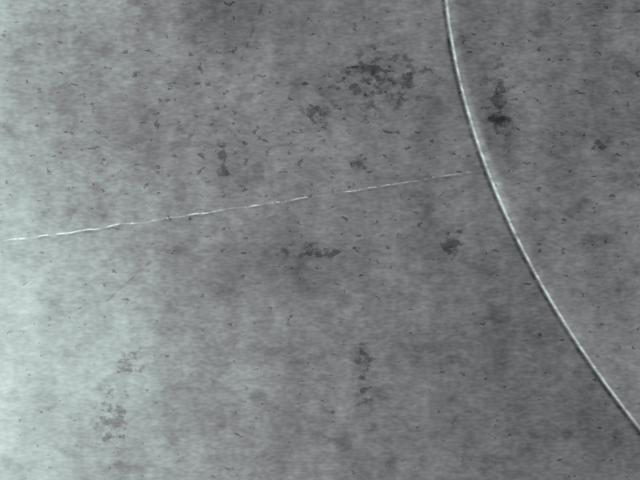
Write a WebGL 2 fragment shader that draws this texture.

```glsl
#version 300 es
precision highp float;
// Worn grey sheet with a curved raised seam, a thin pale scratch and speckled stains.

uniform vec2 u_resolution;
out vec4 fragColor;

// Stains as centre.xy and radii.zw, in units of canvas height
const vec4 STAINS[11] = vec4[11](
  vec4(0.79, 0.835, 0.095, 0.06), vec4(0.665, 0.765, 0.035, 0.03),
  vec4(0.747, 0.652, 0.018, 0.02), vec4(0.467, 0.66, 0.015, 0.06),
  vec4(0.66, 0.479, 0.07, 0.016), vec4(0.274, 0.25, 0.03, 0.03),
  vec4(0.235, 0.125, 0.035, 0.06), vec4(0.76, 0.22, 0.022, 0.07),
  vec4(1.267, 0.70, 0.03, 0.014), vec4(1.042, 0.78, 0.03, 0.09),
  vec4(0.946, 0.49, 0.025, 0.035));

vec2 hashGradient(vec2 cell) {
  vec3 q = fract(cell.xyx * vec3(0.1031, 0.1030, 0.0973));
  q += dot(q, q.yzx + 33.33);
  float angle = 6.2832 * fract((q.x + q.y) * q.z);
  return vec2(cos(angle), sin(angle));
}

float gradientNoise(vec2 p) {
  vec2 i = floor(p), f = fract(p);
  vec2 w = f * f * f * (f * (f * 6.0 - 15.0) + 10.0);
  vec2 e = vec2(0.0, 1.0);
  float a = dot(hashGradient(i), f);
  float b = dot(hashGradient(i + e.yx), f - e.yx);
  float c = dot(hashGradient(i + e.xy), f - e.xy);
  float d = dot(hashGradient(i + e.yy), f - e.yy);
  return mix(mix(a, b, w.x), mix(c, d, w.x), w.y);
}

float fbm(vec2 p) {
  float sum = 0.0, amplitude = 0.6;
  for (int k = 0; k < 4; k++) {
    sum += amplitude * gradientNoise(p);
    p = mat2(1.6, 1.2, -1.2, 1.6) * p + 7.3;
    amplitude *= 0.55;
  }
  return sum;
}

float bump(vec2 p, vec2 centre, vec2 radius) {
  vec2 d = (p - centre) / radius;
  return exp(-dot(d, d));
}

float band(float d, float width) {
  return exp(-d * d / (width * width));
}

float segmentDistance(vec2 p, vec2 a, vec2 b) {
  vec2 ab = b - a;
  return length(p - a - ab * clamp(dot(p - a, ab) / dot(ab, ab), 0.0, 1.0));
}

// Signed distance to the seam, positive on its right
float seamDistance(vec2 p) {
  float t = 1.0 - p.y;
  float slope = 0.104 + 0.78 * t;
  return (p.x - 0.929 - 0.104 * t - 0.39 * t * t) / sqrt(1.0 + slope * slope);
}

float scratchDistance(vec2 p) {
  return p.y - 0.4965 - 0.135 * p.x - 0.0135 * p.x * p.x - 0.004 * gradientNoise(p.xx * 18.0);
}

// Broad light falling from the left
float baseLight(vec2 p, float seam) {
  float light = 0.405 + 0.27 * exp(-p.x * 2.2);
  light += 0.08 * bump(p, vec2(0.0, 0.25), vec2(0.4, 0.36));
  light += 0.05 * bump(p, vec2(0.4, 0.12), vec2(0.35, 0.25));
  light -= 0.09 * bump(p, vec2(0.5, 1.0), vec2(0.14, 0.08));
  light -= 0.06 * bump(p, vec2(0.1, 0.76), vec2(0.2, 0.12));
  light -= 0.05 * bump(p, vec2(0.58, 0.43), vec2(0.2, 0.08));
  light -= 0.05 * bump(p, vec2(1.15, 0.2), vec2(0.2, 0.25)) * smoothstep(-0.02, 0.02, -seam);
  light += 0.06 * bump(p, vec2(1.33, 0.3), vec2(0.15, 0.2)) * smoothstep(-0.01, 0.02, seam);
  return light;
}

float stainMask(vec2 p) {
  float mask = 0.0;
  for (int k = 0; k < 11; k++) mask = max(mask, bump(p, STAINS[k].xy, STAINS[k].zw));
  return mask;
}

// Cool tint grows with brightness
vec3 metalColour(float light) {
  float cool = smoothstep(0.47, 0.72, light);
  return vec3(light) + vec3(0.0, 0.004, 0.012) + cool * vec3(0.0, 0.05, 0.035);
}

void main() {
  vec2 p = gl_FragCoord.xy / u_resolution.y;
  float seam = seamDistance(p);
  float light = baseLight(p, seam);

  // Clouds, vertical wear and grain
  light += 0.10 * fbm(p * 6.0 + 3.0) + 0.08 * fbm(p * vec2(15.0, 4.0) + 11.0);
  light += 0.09 * fbm(p * vec2(30.0, 55.0)) + 0.05 * gradientNoise(p * vec2(75.0, 150.0));

  // Ragged stains with soft halos, and loose specks of uneven size
  float mottle = fbm(p * vec2(38.0, 46.0) + 19.0);
  float mask = stainMask(p);
  light -= 0.025 * mask;
  light -= 0.12 * smoothstep(-0.02, 0.3, mottle + 0.3 * mask - 0.15) * smoothstep(0.02, 0.5, mask);
  float density = bump(p, vec2(0.5, 0.76), vec2(0.45, 0.26)) + 0.4 * smoothstep(0.0, 0.1, seam);
  float specks = fbm(p * vec2(44.0, 60.0) + 5.0) + 0.09 * density;
  light -= 0.12 * smoothstep(0.27, 0.48, specks);
  light -= 0.05 * smoothstep(0.12, 0.4, fbm(p * vec2(12.0, 17.0) + 31.0));

  // Faint dark hairlines
  float hairlines = band(segmentDistance(p, vec2(0.547, 0.99), vec2(0.495, 0.855)), 0.003)
    + band(segmentDistance(p, vec2(0.33, 0.47), vec2(0.215, 0.365)), 0.003);
  light -= 0.07 * hairlines * smoothstep(-0.3, 0.2, gradientNoise(p * 40.0));

  // Pale scratch, broken and fading toward the seam
  float scratch = scratchDistance(p);
  float wear = smoothstep(-0.25, 0.3, fbm(vec2(p.x * 45.0, 2.5)));
  float reach = smoothstep(-1.01, -0.98, -p.x) * mix(1.0, 0.6, smoothstep(0.45, 0.95, p.x));
  light += 0.27 * band(scratch, 0.0019) * reach * mix(0.15, 1.0, wear);
  light -= 0.06 * band(scratch + 0.0045, 0.0025) * reach * wear;

  // Raised seam: shadow, lit ridge and pale shoulder
  float rough = 0.8 + 0.9 * fbm(p * vec2(25.0, 50.0));
  float middle = band(p.y - 0.69, 0.17);
  light += 0.30 * rough * band(seam - 0.001, 0.0033) - 0.17 * rough * band(seam + 0.0062, 0.004);
  light += (0.05 + 0.11 * middle) * rough * band(seam - 0.009, 0.009);
  light -= 0.05 * band(seam - 0.045, 0.03) * smoothstep(0.5, 0.8, p.y);
  fragColor = vec4(clamp(metalColour(light), 0.0, 1.0), 1.0);
}
```
